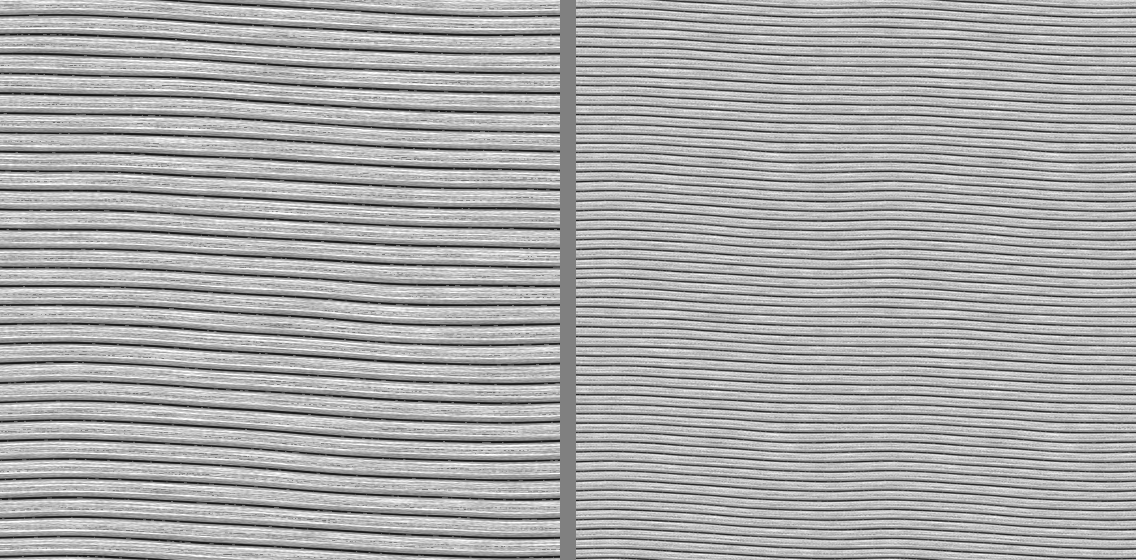
Left: one tile. Right: repeated 2 by 2.
Reproduce this texture procedurally as a WebGL 1 fragment shader.

```glsl
precision highp float;

uniform vec2 u_resolution;

const float ROWS = 29.0;          // stripes down the canvas
const float DROP = 1.0;           // stripes each line falls across the width
const float LINE_OFFSET = 0.27;   // vertical placement of the stripes
const float SWAY = 0.16;          // regular bend, in stripe heights
const float WOBBLE = 0.1;         // irregular bend, in stripe heights
const float STREAK = 0.11;        // contrast of the long fibres
const float THREAD = 0.12;        // contrast of the thin fibres
const float GRAIN = 0.11;         // contrast of the short fibres
const float GROOVE_POS = 0.1;
const float GROOVE_HALF = 0.05;
const float INK = 0.09;
const float SPECK = 0.3;
const float SHADE = 0.53;
const float MID = 0.63;
const float LIGHT = 0.76;
const float WHITE = 0.94;
const float TAU = 6.2831853;

float hash(vec2 p) {
  vec3 q = fract(p.xyx * vec3(0.1031, 0.1030, 0.0973));
  q += dot(q, q.yzx + 33.33);
  return fract((q.x + q.y) * q.z);
}

// Lattice wraps: one period across also climbs by shear cells.
vec2 gradient(vec2 cell, vec2 period, float shear) {
  cell.y -= shear * floor((cell.x + 0.5) / period.x);
  cell -= period * floor((cell + 0.5) / period);
  float angle = TAU * hash(cell + period * 1.37);
  return vec2(cos(angle), sin(angle));
}

float noise(vec2 p, vec2 period, float shear) {
  vec2 i = floor(p);
  vec2 f = p - i;
  vec2 w = f * f * f * (f * (f * 6.0 - 15.0) + 10.0);
  vec2 e = vec2(1.0, 0.0);
  float a = dot(gradient(i, period, shear), f);
  float b = dot(gradient(i + e.xy, period, shear), f - e.xy);
  float c = dot(gradient(i + e.yx, period, shear), f - e.yx);
  float d = dot(gradient(i + e.xx, period, shear), f - e.xx);
  return 1.4 * mix(mix(a, b, w.x), mix(c, d, w.x), w.y);
}

// Noise in the stripe frame, with cells counted across and per stripe.
float fibre(float across, float stripe, vec2 cells) {
  return noise(vec2(across, stripe) * cells,
               vec2(cells.x, cells.y * ROWS), cells.y * DROP);
}

float band(float x, float centre, float halfWidth, float soft) {
  return 1.0 - smoothstep(halfWidth - soft, halfWidth + soft, abs(x - centre));
}

void main() {
  vec2 uv = gl_FragCoord.xy / u_resolution;
  float soft = 0.6 * ROWS / u_resolution.y;

  // Gently bent, falling stripes
  float bend = WOBBLE * noise(uv * vec2(4.0, 6.0), vec2(4.0, 6.0), 0.0)
             - SWAY * sin(TAU * uv.x) * (1.0 + 0.3 * sin(TAU * uv.y));
  float stripe = ROWS * uv.y + DROP * uv.x + bend - LINE_OFFSET;
  float row = floor(stripe);
  float depth = 1.0 - (stripe - row);

  // Shaded edges and pale ridges
  float lower = smoothstep(0.8, 0.86, depth);
  float upper = 1.0 - smoothstep(0.2, 0.26, depth);
  float edge = max(lower, upper);
  float tone = mix(LIGHT, MID, edge);
  tone = mix(tone, SHADE, 0.7 * smoothstep(0.88, 1.0, depth));
  tone = mix(tone, SHADE, 0.7 * (1.0 - smoothstep(0.0, 0.2, depth)));
  float fade = 0.8 + 0.2 * fibre(uv.x, stripe, vec2(23.0, 3.0));
  tone = mix(tone, WHITE, fade * band(depth, 0.29, 0.034, soft));
  tone = mix(tone, WHITE, fade * 0.7 * band(depth, 0.45, 0.028, soft));
  tone = mix(tone, WHITE, fade * band(depth, 0.78, 0.034, soft));

  // Fine fibres
  float fibres = STREAK * fibre(uv.x, stripe, vec2(5.0, 12.0))
               + THREAD * fibre(uv.x, stripe, vec2(19.0, 17.0))
               + GRAIN * fibre(uv.x, stripe, vec2(130.0, 16.0));
  tone += fibres * mix(1.0, 0.6, edge);

  // Broken dotted lines
  for (int i = 0; i < 3; i++) {
    float lane = float(i);
    float track = row + (lane + 0.5) / 3.0;
    float dots = smoothstep(-0.1, 0.25, fibre(uv.x, track, vec2(210.0, 3.0)));
    float cluster = smoothstep(-0.1, 0.6, fibre(uv.x, track, vec2(13.0, 3.0)));
    float thread = band(depth, 0.54 + 0.08 * lane, 0.02, soft);
    tone = mix(tone, SPECK, thread * (0.14 + dots * (0.14 + 0.5 * cluster)));
  }

  // Dark groove with slightly uneven width and small worn flecks
  float swell = fibre(uv.x, row + 0.5, vec2(6.0, 1.0));
  float groove = band(depth, GROOVE_POS, GROOVE_HALF + 0.012 * swell, 1.25 * soft);
  tone = mix(tone, INK, groove);
  float fleck = smoothstep(0.36, 0.55, fibre(uv.x, row + 0.5, vec2(120.0, 1.0)));
  tone = mix(tone, MID, 0.6 * fleck * band(depth, GROOVE_POS + 0.02, 0.026, soft));

  gl_FragColor = vec4(vec3(clamp(tone, 0.0, 1.0)), 1.0);
}
```
